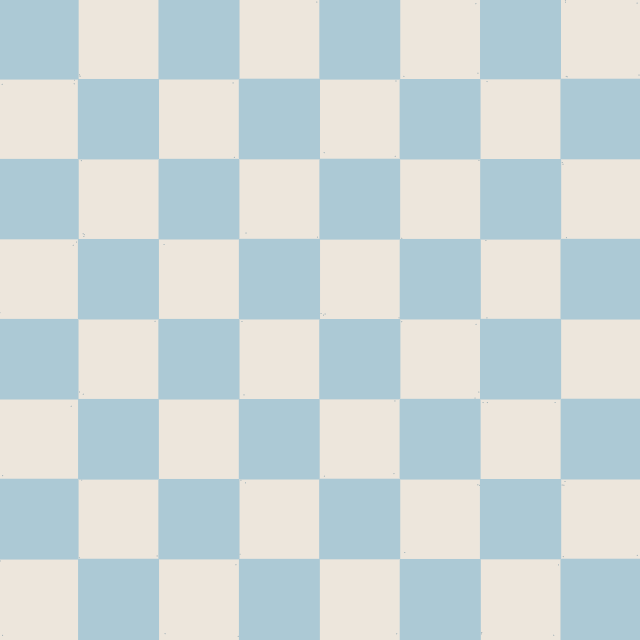
Give the GLSL for this pattern, as a three.js fragment shader.

```glsl
// Two-tone checkerboard of 8 by 8 flat squares, light cream and pale blue.
// Signed distances to the nearest grid lines give the smoothed checks; hashed
// offsets waver each edge slightly and scatter tiny specks by the cream corners.

varying vec2 vUv;

const float CHECKS = 8.0;                        // squares across and down
const vec2 PITCH = vec2(0.12565, 0.125);         // spacing of inner grid lines
const vec2 GRID_OFFSET = vec2(-0.0033, 0.0013);  // slight misregistration
const vec3 BLUE = vec3(0.675, 0.788, 0.835);
const vec3 CREAM = vec3(0.928, 0.902, 0.863);
const vec3 SPECK = vec3(0.50, 0.60, 0.65);
const float BLUE_SPREAD = 0.0005;                // blue bleeding over the cream
const float EDGE_WAVER = 0.0005;                 // shift of each edge segment
const float SPECK_RADIUS = 0.0008;
const float SPECK_REACH = 0.08;                  // in squares, from a corner
const float SPECK_CHANCE = 0.2;
const float SPECK_OPACITY = 0.7;
const int SPECKS_PER_CORNER = 3;

float hash(vec2 p) {
  return fract(sin(dot(p, vec2(127.1, 311.7))) * 43758.5453);
}

// Positive inside even squares, negative inside odd ones.
// Only inner lines are used, so the outer border stays a clean seam.
float checkDistance(vec2 uv, vec2 grid, vec2 cell) {
  vec2 line = clamp(floor(grid + 0.5), 1.0, CHECKS - 1.0);
  vec2 waver = vec2(hash(vec2(line.x, cell.y)), hash(vec2(cell.x, line.y) + 31.0));
  vec2 d = uv - GRID_OFFSET - line * PITCH + EDGE_WAVER * (waver - 0.5);
  float parity = 1.0 - 2.0 * mod(line.x + line.y, 2.0);
  float side = d.x * d.y < 0.0 ? -1.0 : 1.0;
  return parity * side * min(abs(d.x), abs(d.y));
}

// Sparse dots tucked inside the four corners of a square
float cornerSpecks(vec2 local, vec2 cell, float pixel) {
  float cover = 0.0;
  for (int c = 0; c < 4; c++) {
    vec2 corner = vec2(mod(float(c), 2.0), floor(float(c) / 2.0));
    for (int i = 0; i < SPECKS_PER_CORNER; i++) {
      vec2 seed = cell + 17.0 * corner + 41.0 * float(i);
      vec2 inset = 0.01 + SPECK_REACH * vec2(hash(seed + 3.3), hash(seed + 7.7));
      vec2 center = corner + (1.0 - 2.0 * corner) * inset;
      float d = length((local - center) * PITCH) - SPECK_RADIUS;
      float present = step(hash(seed), SPECK_CHANCE);
      cover = max(cover, present * clamp(0.5 - d / pixel, 0.0, 1.0));
    }
  }
  return cover;
}

void main() {
  float pixel = max(fwidth(vUv.x), fwidth(vUv.y));
  vec2 grid = (vUv - GRID_OFFSET) / PITCH;
  vec2 cell = clamp(floor(grid), 0.0, CHECKS - 1.0);

  // Checks
  float d = checkDistance(vUv, grid, cell) - BLUE_SPREAD;
  float cream = clamp(d / pixel + 0.5, 0.0, 1.0);
  vec3 color = mix(BLUE, CREAM, cream);

  // Specks on the cream only
  float specks = cornerSpecks(grid - cell, cell, pixel);
  color = mix(color, SPECK, specks * cream * SPECK_OPACITY);

  gl_FragColor = vec4(color, 1.0);
}
```
